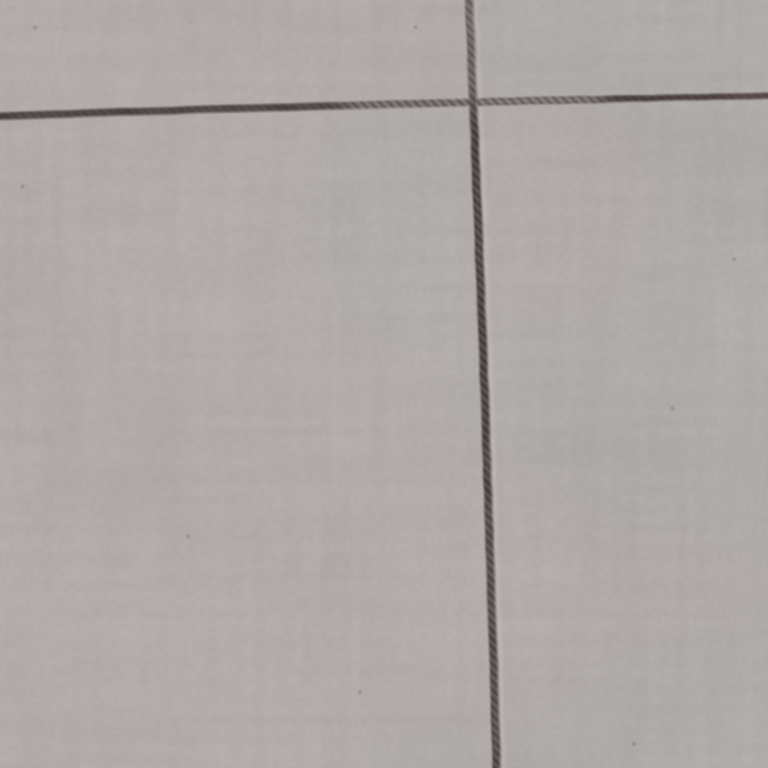
Reproduce this pattern procedurally as a WebGL 1 fragment shader.

```glsl
precision highp float;

uniform vec2 u_resolution;

const vec3 TILE_COLOR = vec3(0.690, 0.672, 0.668);
const vec3 SEAM_DARK = vec3(0.315, 0.275, 0.275);
const vec3 SEAM_WORN = vec3(0.465, 0.440, 0.435);
const vec3 WARM_TINT = vec3(0.008, -0.002, -0.001);

// Seam curves: offset, slope and bow along the canvas.
const vec3 ROW_CURVE = vec3(0.849, 0.034, -0.008);
const vec3 COLUMN_CURVE = vec3(0.647, -0.030, -0.0063);
const float ROW_HALF_WIDTH = 0.0049;
const float COLUMN_HALF_WIDTH = 0.0054;
const float SEAM_SOFTNESS = 0.0022;
const float WOBBLE = 0.0009;

const float BRAID_COUNT = 88.0;
const float BRAID_DEPTH = 0.055;
const float GRAIN_CELLS = 190.0;
const float GRAIN_DEPTH = 0.016;
const float WEAVE_DEPTH = 0.014;
const float CLOUD_DEPTH = 0.014;
const float SPECK_CELLS = 14.0;
const float SPECK_CHANCE = 0.035;

const float TAU = 6.28318;

float hash(vec2 p) {
    vec3 q = fract(p.xyx * 0.1031);
    q += dot(q, q.yzx + 33.33);
    return fract((q.x + q.y) * q.z);
}

float noise(vec2 p) {
    vec2 cell = floor(p);
    vec2 f = fract(p);
    f = f * f * (3.0 - 2.0 * f);
    float low = mix(hash(cell), hash(cell + vec2(1.0, 0.0)), f.x);
    float high = mix(hash(cell + vec2(0.0, 1.0)), hash(cell + 1.0), f.x);
    return mix(low, high, f.y);
}

float curveAt(vec3 curve, float t) {
    return curve.x + t * (curve.y + t * curve.z);
}

float seamMask(float dist, float halfWidth, float pixel) {
    float soft = SEAM_SOFTNESS + 0.5 * pixel;
    return 1.0 - smoothstep(halfWidth - soft, halfWidth + soft, abs(dist));
}

// Slanted strands running along a seam.
float braid(float along, float across) {
    return sin(TAU * BRAID_COUNT * (along + 0.9 * across));
}

vec3 seamColor(float along, float across, float wear, float strands) {
    float patches = noise(vec2(along * 30.0, across * 200.0)) - 0.5;
    vec3 color = mix(SEAM_DARK, SEAM_WORN, wear);
    return color + BRAID_DEPTH * strands * braid(along, across) + 0.06 * patches;
}

vec3 tileSurface(vec2 uv) {
    float grain = noise(uv * GRAIN_CELLS) - 0.5;
    float weave = noise(uv * vec2(7.0, 80.0)) + noise(uv * vec2(80.0, 7.0) + 40.0) - 1.0;
    float cloud = noise(uv * 5.0 + 9.0) - 0.5;
    vec3 color = TILE_COLOR + GRAIN_DEPTH * grain + WEAVE_DEPTH * weave + CLOUD_DEPTH * cloud;
    return color + WARM_TINT * (noise(uv * 4.0 + 21.0) - 0.6 * uv.x);
}

// Sparse, faint dirt spots scattered one per chosen cell.
float specks(vec2 uv, float pixel) {
    vec2 cell = floor(uv * SPECK_CELLS);
    vec2 center = 0.2 + 0.6 * vec2(hash(cell + 3.0), hash(cell + 17.0));
    float dist = length(fract(uv * SPECK_CELLS) - center) / SPECK_CELLS;
    float spot = 1.0 - smoothstep(0.001, 0.003 + pixel, dist);
    return spot * step(hash(cell + 51.0), SPECK_CHANCE);
}

void main() {
    vec2 uv = gl_FragCoord.xy / u_resolution;
    float pixel = 1.0 / min(u_resolution.x, u_resolution.y);
    vec3 color = tileSurface(uv) - 0.09 * specks(uv, pixel);

    // Signed distances to the two seams.
    float row = uv.y - curveAt(ROW_CURVE, uv.x);
    float column = uv.x - curveAt(COLUMN_CURVE, uv.y);
    row += WOBBLE * (noise(vec2(uv.x * 45.0, 2.0)) - 0.5);
    column += WOBBLE * (noise(vec2(uv.y * 45.0, 6.0)) - 0.5);

    // Pale rim on the right of the column.
    float rim = (column - 0.0095) / 0.003;
    color += 0.028 * exp(-rim * rim);

    // The row is worn around the joint and thins to the right.
    float rowWear = smoothstep(0.41, 0.48, uv.x) * (1.0 - smoothstep(0.76, 0.81, uv.x));
    float rowWidth = ROW_HALF_WIDTH - 0.0008 * smoothstep(0.7, 0.9, uv.x);
    vec3 rowColor = seamColor(uv.x, row, 0.9 * rowWear, mix(0.25, 1.0, rowWear));
    rowColor += 0.05 * smoothstep(-0.001, -0.004, row) * (1.0 - rowWear);
    color = mix(color, rowColor, seamMask(row, rowWidth, pixel));

    // The column fades above the joint and is darkest at mid height.
    float columnWear = 0.75 * smoothstep(0.82, 0.90, uv.y) + 0.2 * smoothstep(0.55, 0.2, uv.y);
    vec3 columnColor = seamColor(uv.y, column, columnWear, 0.75);
    columnColor += 0.06 * smoothstep(0.001, 0.005, column);
    color = mix(color, columnColor, seamMask(column, COLUMN_HALF_WIDTH, pixel));

    gl_FragColor = vec4(clamp(color, 0.0, 1.0), 1.0);
}
```
